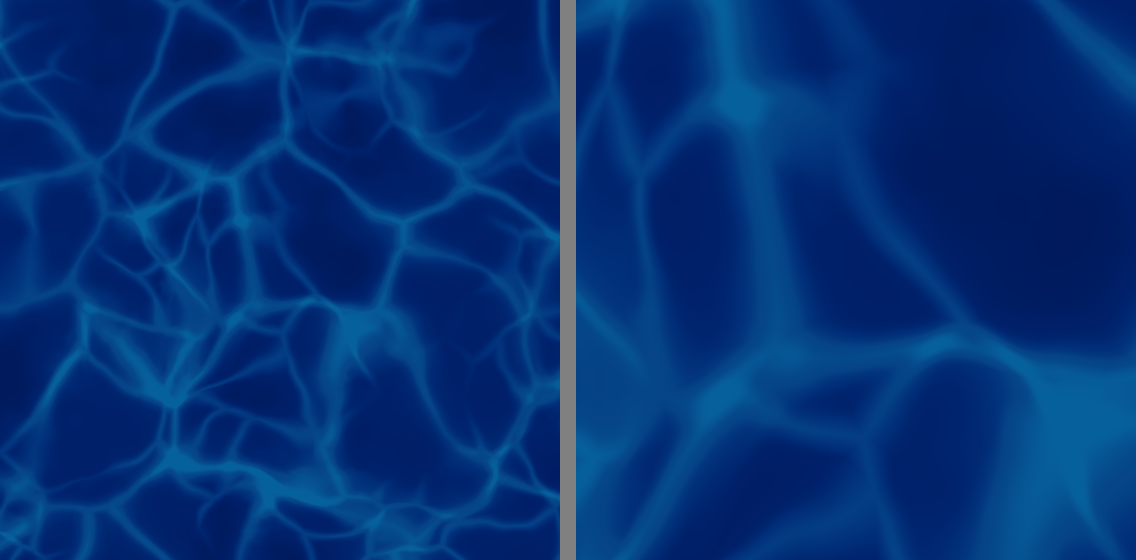
Left: the whole. Right: its middle third, enlarged.
Reproduce this texture procedurally as a three.js fragment shader.

```glsl
// Deep blue pool water crossed by a soft web of light caustics.
// Warped Voronoi borders form the bright filaments; a finer, patchy web
// and mottled noise add small loops, blotches and the deep shadows.

varying vec2 vUv;

const vec3 ABYSS = vec3(0.000, 0.098, 0.350);
const vec3 DEEP  = vec3(0.000, 0.124, 0.412);
const vec3 WATER = vec3(0.004, 0.188, 0.478);
const vec3 GLOW  = vec3(0.020, 0.268, 0.532);
const vec3 CREST = vec3(0.025, 0.375, 0.610);

const float WEB_SCALE   = 4.5;    // main cells across the canvas
const float FOLD_SCALE  = 7.5;    // cells of the faint web
const float LINE_WIDTH  = 0.095;  // in cell units
const float HALO_WIDTH  = 0.21;
const float WARP_BROAD  = 0.15;   // in canvas units
const float WARP_MEDIUM = 0.045;
const float WARP_FINE   = 0.010;

float hash(vec2 p) {
  vec3 q = fract(vec3(p.xyx) * 0.1031);
  q += dot(q, q.yzx + 33.33);
  return fract((q.x + q.y) * q.z);
}

vec2 hash2(vec2 p) {
  return vec2(hash(p), hash(p + 47.3));
}

mat2 turn(float angle) {
  return mat2(cos(angle), sin(angle), -sin(angle), cos(angle));
}

float noise(vec2 p) {
  vec2 cell = floor(p);
  vec2 f = fract(p);
  f = f * f * (3.0 - 2.0 * f);
  float low = mix(hash(cell), hash(cell + vec2(1.0, 0.0)), f.x);
  float high = mix(hash(cell + vec2(0.0, 1.0)), hash(cell + 1.0), f.x);
  return mix(low, high, f.y);
}

float fbm(vec2 p) {
  float sum = 0.0;
  float gain = 0.55;
  for (int i = 0; i < 4; i++) {
    sum += gain * noise(p);
    p = turn(0.65) * p * 2.03 + 11.7;
    gain *= 0.5;
  }
  return sum;
}

// Two noises on differently turned grids, so no axis shows through.
vec2 noiseOffset(vec2 p) {
  return vec2(noise(turn(0.5) * p), noise(turn(1.2) * p + 31.6)) - 0.5;
}

// Gaps from the nearest site to the second (x) and third (y) nearest.
vec2 cellGaps(vec2 p) {
  vec2 cell = floor(p);
  vec3 nearest = vec3(9.0);
  for (int y = -2; y <= 2; y++) {
    for (int x = -2; x <= 2; x++) {
      vec2 id = cell + vec2(float(x), float(y));
      float d = length(id + 0.05 + 0.9 * hash2(id) - p);
      if (d < nearest.x) nearest = vec3(d, nearest.xy);
      else if (d < nearest.y) nearest = vec3(nearest.x, d, nearest.y);
      else nearest.z = min(nearest.z, d);
    }
  }
  return nearest.yz - nearest.x;
}

float softLine(float d, float width) {
  return exp(-d * d / (width * width));
}

vec3 waterColor(float light) {
  vec3 color = mix(ABYSS, DEEP, smoothstep(0.0, 0.15, light));
  color = mix(color, WATER, smoothstep(0.12, 0.38, light));
  color = mix(color, GLOW, smoothstep(0.32, 0.62, light));
  return mix(color, CREST, smoothstep(0.58, 1.08, light));
}

void main() {
  vec2 ripple = WARP_MEDIUM * noiseOffset(vUv * 10.0 + 2.8)
              + WARP_FINE * noiseOffset(vUv * 26.0 + 14.5);
  vec2 warped = vUv + ripple + WARP_BROAD * noiseOffset(vUv * 4.0 + 5.2);

  // Main web: continuous filaments that swell and fade, bright junctions
  vec2 web = cellGaps(turn(0.45) * warped * WEB_SCALE + vec2(13.0, 7.4));
  float strength = mix(0.38, 1.0, smoothstep(0.2, 0.7, noise(vUv * 6.0 + 8.1)));
  float line = softLine(web.x, LINE_WIDTH) * strength;
  float halo = exp(-web.x / HALO_WIDTH);
  float junction = softLine(web.y, 0.22);

  // Faint web of small loops, seen only in patches
  vec2 foldPoint = vUv + 1.4 * ripple + WARP_BROAD * noiseOffset(vUv * 5.0 + 19.4);
  float foldGap = cellGaps(turn(1.0) * foldPoint * FOLD_SCALE + 23.7).x;
  float patchMask = smoothstep(0.42, 0.70, noise(turn(0.7) * vUv * 4.2 + 40.3));
  float fold = patchMask * (softLine(foldGap, 0.13) + 0.35 * exp(-foldGap / 0.25));

  // Mottled depth and ragged blotches of light near the filaments
  float depth = smoothstep(0.28, 0.76, fbm(vUv * 5.0 + 3.9));
  float blotch = smoothstep(0.46, 0.68, fbm(warped * 11.0 + 61.0))
               * smoothstep(0.40, 0.05, web.x) * mix(0.3, 1.0, patchMask);

  float light = 0.14 * depth + 0.43 * line + 0.21 * halo
              + 0.13 * junction + 0.30 * fold + 0.22 * blotch;
  gl_FragColor = vec4(waterColor(light), 1.0);
}
```
